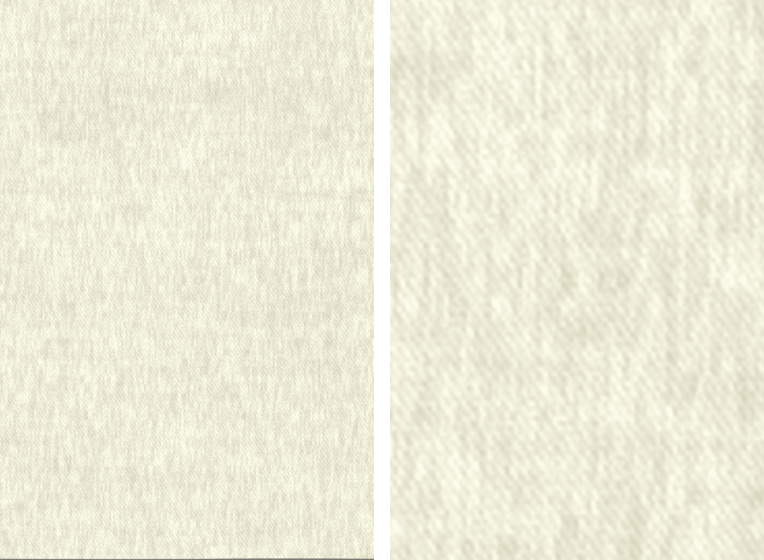
Left, the full canvas; right, a detail of the centre.
A Shadertoy shader for this texture:

```glsl
#define LIGHT_YARN vec3(0.967, 0.967, 0.893)
#define SHADE_YARN vec3(0.850, 0.835, 0.745)
#define EDGE_COLOR vec3(0.36, 0.37, 0.34)
#define BASE_TONE 0.69
#define TWILL_PITCH 0.0056
#define TWILL_DEPTH 0.12
#define STREAK_DEPTH 0.66
#define GRAIN_DEPTH 0.48
#define WEFT_DEPTH 0.22
#define CLOUD_DEPTH 0.18
#define CREASE_DEPTH 0.26

// Integer hash of a lattice cell, 0 to 1
float hash(ivec2 cell) {
    uvec2 q = uvec2(cell) * uvec2(1597u, 3571u);
    uint n = (q.x ^ (q.y << 7)) * 73939u;
    n = (n ^ (n >> 15)) * 48271u;
    n = (n ^ (n >> 13)) * 69621u;
    n ^= n >> 16;
    return float(n & 65535u) / 65535.0;
}

// Smooth value noise centred on zero
float noise(vec2 p) {
    ivec2 c = ivec2(floor(p));
    vec2 f = fract(p);
    f = f * f * (3.0 - 2.0 * f);
    float low = mix(hash(c), hash(c + ivec2(1, 0)), f.x);
    float high = mix(hash(c + ivec2(0, 1)), hash(c + ivec2(1, 1)), f.x);
    return mix(low, high, f.y) - 0.5;
}

// Diagonal ribs, slightly wavering, falling to the right
float twill(vec2 p) {
    float waver = 0.9 * noise(p * 45.0);
    return sin(6.28318 * (p.x * 0.85 + p.y * 0.6) / TWILL_PITCH + waver);
}

// Soft fold entering from the right side
float crease(vec2 p) {
    float line = 0.664 - 0.1 * (p.x - 0.44) + 0.006 * noise(p * 14.0);
    float d = (p.y - line) / 0.005;
    return exp(-d * d) * smoothstep(0.42, 0.56, p.x);
}

void mainImage(out vec4 fragColor, in vec2 fragCoord) {
    vec2 p = fragCoord / iResolution.y;

    // Weave: upright warp streaks, fine grain and diagonal ribs
    float tone = BASE_TONE;
    tone += STREAK_DEPTH * noise(p * vec2(270.0, 62.0));
    tone += 0.4 * STREAK_DEPTH * noise(p * vec2(110.0, 24.0) + 31.0);
    tone += GRAIN_DEPTH * noise(p * vec2(390.0, 340.0) + 57.0);
    tone += TWILL_DEPTH * twill(p);

    // Uneven weft threads and broad mottling
    tone += WEFT_DEPTH * noise(p * vec2(9.0, 105.0) + 83.0);
    tone += CLOUD_DEPTH * noise(p * vec2(9.0, 13.0) + 11.0);
    tone -= CREASE_DEPTH * crease(p);

    vec3 color = mix(SHADE_YARN, LIGHT_YARN, clamp(tone, -0.3, 1.15));

    // Thin shadow under the bottom hem
    float hem = 0.0025 + 0.0015 * noise(vec2(p.x * 9.0, 3.0));
    float shadow = 1.0 - smoothstep(hem - 0.0015, hem + 0.0015, p.y);
    color = mix(color, EDGE_COLOR, 0.8 * shadow);

    fragColor = vec4(color, 1.0);
}
```
